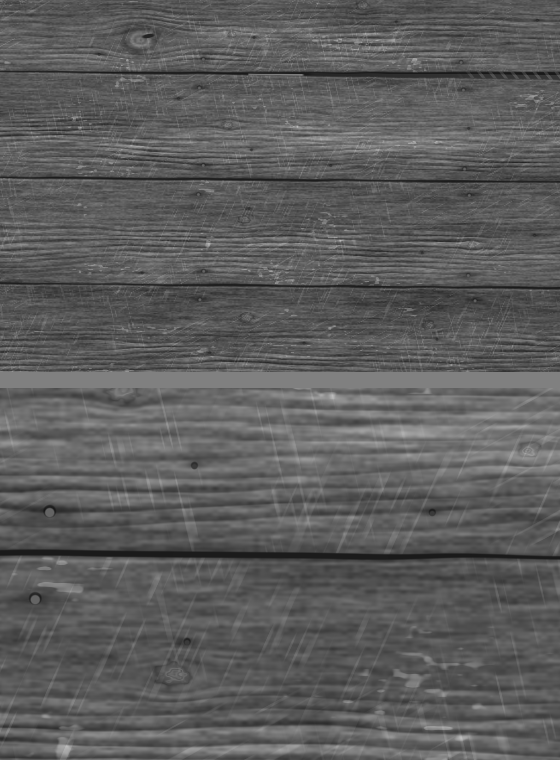
Top, the full canvas; bottom, a detail of the centre.
Write a Shadertoy shader that draws this texture.

```glsl
#define PITCH 0.285
#define FIRST_SEAM 0.238
#define TILT 0.008
#define SEAM_HALF 0.0019
#define RING_FREQ 68.0
#define NAIL_RADIUS 0.0056
#define BASE_TONE 0.342
#define GAP_TONE 0.10
#define KNOT_CENTER vec2(0.378, 0.892)
#define KNOT_RADIUS 0.036

float hash(vec2 p) {
    vec3 q = fract(p.xyx * vec3(0.1031, 0.103, 0.0973));
    q += dot(q, q.yzx + 33.33);
    return fract((q.x + q.y) * q.z);
}

float noise(vec2 p) {
    vec2 i = floor(p), f = fract(p);
    f = f * f * (3.0 - 2.0 * f);
    return mix(mix(hash(i), hash(i + vec2(1, 0)), f.x),
               mix(hash(i + vec2(0, 1)), hash(i + vec2(1, 1)), f.x), f.y);
}

float fbm(vec2 p) {
    float sum = 0.0, amp = 0.53;
    for (int i = 0; i < 4; i++) {
        sum += amp * noise(p);
        p = p * 2.03 + 17.3;
        amp *= 0.5;
    }
    return sum;
}

// Point on a board: x in canvas heights, v from its lower to upper edge
vec2 boardPoint(float board, float x, float v) {
    return vec2(x, FIRST_SEAM + (board + v) * PITCH - TILT * x);
}

// Bends the grain around a knot and returns its normalized distance
float bendAround(vec2 q, float radius, inout vec2 grain) {
    vec2 e = q / (radius * vec2(1.8, 1.15));
    grain.y -= 0.85 * q.y * exp(-0.5 * dot(e, e));
    return length(q / vec2(1.2, 0.85)) / radius;
}

// Nail head in a dark rim with a stain along the grain
float drawNail(float tone, vec2 q, float radius, float head, float px) {
    float d = length(q);
    vec2 stain = q / (radius * vec2(4.5, 1.2));
    tone *= 1.0 - 0.38 * exp(-dot(stain, stain));
    tone *= 1.0 - 0.45 * smoothstep(radius + px, radius - px, d);
    return mix(tone, head, smoothstep(px, -px, length(q + vec2(0.0, 0.0012)) - radius * 0.75));
}

float drawKnot(float tone, float d, float strength, float grit) {
    d += 0.7 * (grit - 0.5);
    tone += strength * (0.05 * sin(d * 15.0) + 0.1) * smoothstep(1.1, 0.5, d);
    return tone - strength * 0.1 * exp(-pow((d - 1.0) * 4.0, 2.0));
}

void mainImage(out vec4 fragColor, in vec2 fragCoord) {
    float px = 1.0 / iResolution.y;
    vec2 p = fragCoord * px;
    float row = (p.y + TILT * p.x - FIRST_SEAM) / PITCH;
    float board = floor(row), v = fract(row);
    vec2 seed = vec2(board * 37.0 + 91.0, board * 19.0 + 53.0);

    // Grain bent by one large knot and two small ones per board
    vec2 grain = vec2(p.x, p.y + TILT * p.x);
    vec2 toKnot = p - KNOT_CENTER;
    float bigKnot = bendAround(toKnot, KNOT_RADIUS, grain), smallKnot = 9.0;
    for (float i = 0.0; i < 2.0; i++) {
        vec2 r = vec2(hash(seed + i * 7.1), hash(seed + i * 5.3 + 2.0));
        vec2 c = boardPoint(board, 0.75 * (i + 0.1 + 0.8 * r.x), 0.3 + 0.4 * r.y);
        smallKnot = min(smallKnot, bendAround(p - c, 0.007 + 0.006 * r.y, grain));
    }

    // Long fibres, fine streaks and speckle
    float broad = fbm(p * vec2(3.0, 11.0) + seed);
    float fibre = fbm(grain * vec2(5.0, 62.0) + seed);
    float streak = noise(grain * vec2(22.0, 230.0) + seed);
    float fineStreak = noise(grain * vec2(60.0, 330.0) + seed);
    float speckle = noise(p * vec2(190.0, 300.0));
    float tone = BASE_TONE + (board < 0.0 ? -0.025 : 0.005) + 0.13 * (fibre - 0.5) + 0.13 * (broad - 0.5)
               + 0.075 * (streak - 0.5) + 0.07 * (fineStreak - 0.5) + 0.065 * (speckle - 0.5);

    // Growth rings with a sharp dark edge, strongest in the lower half
    float wave = fbm(vec2(grain.x * 1.8, grain.y * 7.0) + seed);
    float phase = fract(grain.y * RING_FREQ + 3.6 * wave + 0.5 * fibre);
    float ring = smoothstep(0.0, 0.6, phase) * smoothstep(1.0, 0.8, phase);
    float ringZone = smoothstep(0.02, 0.15, v) * smoothstep(0.72, 0.4, v);
    float ringGain = 0.025 + 0.2 * ringZone * noise(grain * vec2(5.0, 28.0) + seed);
    tone += (ring - 0.55) * ringGain * (0.6 + 0.8 * fineStreak);

    // Weathered pale band, rubbed off along the fibres
    float bandOffset = (v - 0.37 - 0.2 * (wave - 0.5)) / 0.12;
    float bandGain = board == 1.0 ? 0.12 : 0.025;
    tone += bandGain * exp(-bandOffset * bandOffset) * (0.2 + 0.8 * streak) - 0.015 * smoothstep(0.6, 0.9, v);

    // Faint hairline scratches in three directions
    for (float i = 0.0; i < 3.0; i++) {
        float a = 0.5 + 0.65 * i;
        vec2 q = mat2(cos(a), -sin(a), sin(a), cos(a)) * p;
        float mask = smoothstep(0.45, 0.8, noise(p * vec2(6.0, 9.0) + i * 23.0 + seed));
        tone += 0.075 * mask * smoothstep(0.72, 0.95, noise(q * vec2(24.0, 280.0) + i * 41.0));
    }

    // Small ragged flecks of bare wood
    float chips = noise(p * vec2(70.0, 210.0) + seed) * noise(p * vec2(9.0, 18.0) + seed + 9.0);
    tone += 0.15 * smoothstep(0.62, 0.78, chips + 0.12 * (speckle - 0.5));

    // Knots, the large one with a dark split
    tone = drawKnot(drawKnot(tone, bigKnot, 0.8, fibre), smallKnot, 0.6, speckle);
    vec2 split = (toKnot - vec2(0.021, 0.008 + 0.15 * toKnot.x)) / vec2(0.018, 0.006);
    tone = mix(tone, 0.14, smoothstep(1.2, 0.6, length(split)));

    // Two nail columns, plus scattered small holes
    for (float i = 0.0; i < 4.0; i++) {
        float side = mod(i, 2.0), upper = floor(i / 2.0);
        float jitter = hash(seed + i * 3.7) - 0.5;
        float x = mix(0.54, 1.262 - 0.012 * board, side) + 0.016 * jitter;
        tone = drawNail(tone, p - boardPoint(board, x, mix(0.12, 0.87, upper) + 0.03 * jitter), NAIL_RADIUS, 0.38, px);
        vec2 hole = boardPoint(board, 1.5 * hash(seed + i * 9.1 + 4.0), 0.1 + 0.75 * hash(seed + i * 2.3 + 8.0));
        tone = drawNail(tone, p - hole, NAIL_RADIUS * 0.55, 0.22, px);
    }

    // Seams of uneven width; the top one opens toward the right
    float seam = floor(row + 0.5);
    float d = (row - seam) * PITCH + 0.002 * (noise(vec2(p.x * 13.0, seam * 7.0)) - 0.5);
    float opening = seam == 2.0 ? smoothstep(0.35, 1.6, p.x) : 0.0;
    float halfWidth = SEAM_HALF * (0.4 + 1.1 * noise(vec2(p.x * 5.0, seam * 11.0 + 40.0))) + 0.0085 * opening;
    float edge = abs(d) - halfWidth;
    tone *= 1.0 - 0.25 * exp(-max(edge, 0.0) / 0.004);
    tone += 0.08 * exp(-pow((d + halfWidth + 0.004) / 0.002, 2.0));

    // Pale sliver, a beam and slanted slats seen through the opening
    float sliver = smoothstep(0.665, 0.67, p.x) * smoothstep(0.82, 0.81, p.x) * smoothstep(0.001, -0.001, d);
    float slats = smoothstep(0.2, 0.8, sin((p.x + d * 0.8) * 210.0)) * smoothstep(1.22, 1.28, p.x);
    float beam = smoothstep(0.003, 0.001, d) * smoothstep(0.82, 0.85, p.x);
    float behind = GAP_TONE + opening * (0.13 * slats + 0.12 * beam) + (seam == 2.0 ? 0.38 * sliver : 0.0);
    tone = mix(tone, behind, smoothstep(px, -px, edge));

    // Gentle falloff toward the corners
    vec2 corner = fragCoord / iResolution.xy - 0.5;
    tone *= 1.04 - 0.18 * dot(corner, corner);
    fragColor = vec4(vec3(clamp(tone, 0.0, 1.0)), 1.0);
}
```
